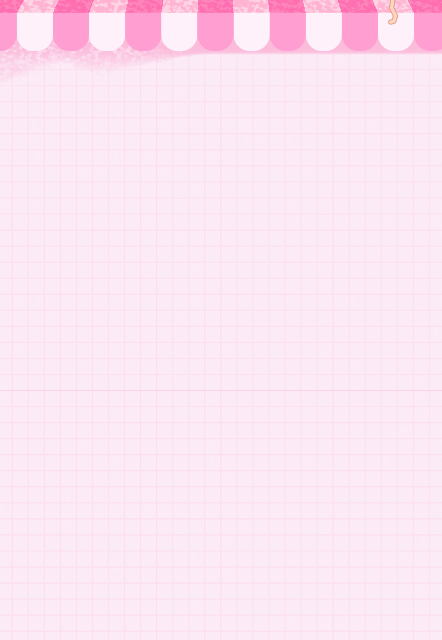
A Shadertoy shader for this background:

```glsl
#define GRID_STEP 0.0363
#define GRID_ORIGIN vec2(0.0640, 0.1575)
#define STRIPE_WIDTH 0.0817
#define STRIPE_ORIGIN 0.0790
#define AWNING_DEPTH 0.1155
#define SCALLOP_RADIUS 0.0370
#define BAND_DEPTH 0.0290
#define PAPER vec3(0.986, 0.922, 0.966)
#define GRID_PINK vec3(0.992, 0.858, 0.925)
#define STRIPE_PINK vec3(1.0, 0.620, 0.820)
#define STRIPE_WHITE vec3(0.996, 0.945, 0.980)
#define SHADOW_PINK vec3(0.985, 0.735, 0.860)

float hash(vec2 cell) {
    vec3 h = fract(cell.xyx * vec3(0.1031, 0.1030, 0.0973));
    h += dot(h, h.yzx + 33.33);
    return fract((h.x + h.y) * h.z);
}

float noise(vec2 p) {
    vec2 i = floor(p), f = fract(p);
    f = f * f * (3.0 - 2.0 * f);
    vec2 rows = mix(vec2(hash(i), hash(i + vec2(0, 1))),
                    vec2(hash(i + vec2(1, 0)), hash(i + vec2(1, 1))), f.x);
    return mix(rows.x, rows.y, f.y);
}

// Diagonal, fabric-like grain
float weave(vec2 p) {
    vec2 q = vec2(p.x + 0.45 * p.y, p.y - 0.30 * p.x);
    return 0.65 * noise(q * vec2(105.0, 190.0)) + 0.35 * noise(q * vec2(230.0, 150.0));
}

// Antialiased coverage of a signed distance
float fill(float d, float pixel) {
    return clamp(0.5 - d / pixel, 0.0, 1.0);
}

float segment(vec2 p, vec2 a, vec2 b) {
    vec2 ab = b - a;
    return length(p - a - ab * clamp(dot(p - a, ab) / dot(ab, ab), 0.0, 1.0));
}

vec3 gridPaper(vec2 p, float pixel) {
    vec2 cell = (p - GRID_ORIGIN) / GRID_STEP;
    vec2 row = floor(cell + 0.5);
    vec2 d = abs(cell - row) * GRID_STEP;
    vec2 line = 1.0 - smoothstep(vec2(0.0), vec2(0.0016 + 0.5 * pixel), d);

    // Uneven ink, with one heavier row
    line.x *= 0.60 + 0.25 * hash(vec2(row.x, 3.0));
    line.y *= row.y == 20.0 ? 1.35 : 0.65 + 0.25 * hash(vec2(row.y, 8.0));
    vec3 paper = PAPER + 0.006 * (noise(p * 160.0) - 0.5);
    return mix(paper, GRID_PINK, max(line.x, line.y));
}

// Dry brush shadow, deepest at the left
vec3 brushShadow(vec3 base, vec2 p) {
    float grain = weave(p);
    float left = 1.0 - smoothstep(0.26, 0.48, p.x);
    float reach = 0.121 + 0.036 * left + 0.032 * (1.0 - smoothstep(0.0, 0.11, p.x));
    reach += 0.010 * left * exp(-pow((p.x - 0.23) / 0.05, 2.0));
    reach -= 0.010 * left * exp(-pow((p.x - 0.14) / 0.03, 2.0));
    float softness = mix(0.004, 0.020, left);
    float cover = 1.0 - smoothstep(reach - softness, reach + 0.004, p.y + (grain - 0.5) * 0.035 * left);
    float fade = mix(1.0, 0.50, smoothstep(0.105, 0.150, p.y));
    float speckle = mix(1.0, smoothstep(0.20, 0.65, grain), 0.65 * left);
    return mix(base, SHADOW_PINK, cover * fade * speckle);
}

vec3 awning(vec3 base, vec2 p, float pixel) {
    // Stripes lean inwards inside the upper band
    float squeeze = mix(0.965, 1.0, clamp(p.y / BAND_DEPTH, 0.0, 1.0));
    float x = (p.x - 0.5) / squeeze + 0.5 - STRIPE_ORIGIN;
    float index = floor(x / STRIPE_WIDTH + 0.5);
    float across = abs(x - index * STRIPE_WIDTH);
    float isPink = mod(index, 2.0);
    isPink = mix(isPink, 0.5, fill(STRIPE_WIDTH * 0.5 - across + 0.5 * pixel, pixel));

    // Rounded lower ends
    vec2 corner = vec2(across - 0.5 * STRIPE_WIDTH, p.y - AWNING_DEPTH) + SCALLOP_RADIUS;
    float scallop = length(max(corner, 0.0)) - SCALLOP_RADIUS;
    vec3 cloth = mix(STRIPE_WHITE, STRIPE_PINK, isPink);

    // Shaded upper band with chalky speckles
    float grain = smoothstep(0.40, 0.68, weave(p + 2.0));
    vec3 light = mix(vec3(1.0, 0.70, 0.82), vec3(0.99, 0.83, 0.89), grain);
    vec3 dark = mix(vec3(1.0, 0.43, 0.69), vec3(0.99, 0.52, 0.73), grain);
    cloth = mix(cloth, mix(light, dark, isPink), fill(p.y - BAND_DEPTH, pixel));
    float body = p.y < BAND_DEPTH ? 1.0 : fill(scallop, pixel);
    return mix(base, cloth, body);
}

// Small peach curl hanging from the top
vec3 curl(vec3 base, vec2 p, float pixel) {
    float d = segment(p, vec2(0.890, -0.01), vec2(0.886, 0.018));
    d = min(d, segment(p, vec2(0.886, 0.018), vec2(0.895, 0.036)));
    d = min(d, segment(p, vec2(0.895, 0.036), vec2(0.891, 0.048)));
    d = min(d, segment(p, vec2(0.891, 0.048), vec2(0.884, 0.050)));
    base = mix(base, vec3(0.88, 0.60, 0.50), fill(d - 0.0058, pixel));
    return mix(base, vec3(1.0, 0.84, 0.76), fill(d - 0.0038, pixel));
}

void mainImage(out vec4 fragColor, in vec2 fragCoord) {
    // Canvas widths, measured down from the top edge
    float pixel = 1.0 / iResolution.x;
    vec2 p = vec2(fragCoord.x, iResolution.y - fragCoord.y) * pixel;

    vec3 color = gridPaper(p, pixel);
    color = brushShadow(color, p);
    color = awning(color, p, pixel);
    color = curl(color, p, pixel);
    fragColor = vec4(color, 1.0);
}
```
